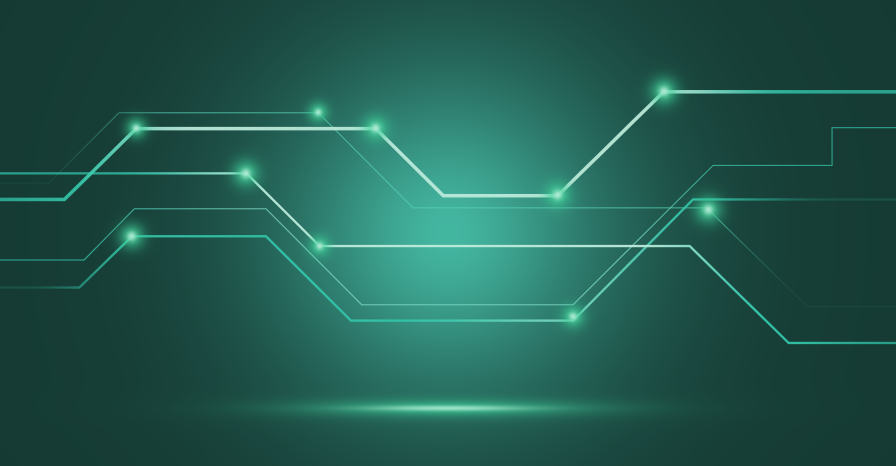
Write a Shadertoy shader that draws this background.

```glsl
// Glowing circuit traces over a teal radial backdrop, with a flat light pool below.
// Each trace is a distance to a bent line, filtered to coverage and tinted along x;
// glowing nodes sit on the bends. Units: hundredths of the canvas height.

#define EDGE_COLOR vec3(0.082, 0.228, 0.202)
#define CORE_COLOR vec3(0.265, 0.715, 0.63)
#define TEAL vec3(0.20, 0.78, 0.67)
#define PALE vec3(0.74, 0.92, 0.86)
#define GLOW_COLOR vec3(0.24, 0.82, 0.60)
#define BACKDROP_RADIUS 37.0
#define THICK 0.75
#define MEDIUM 0.50
#define THIN 0.24

float segment(vec2 p, vec2 a, vec2 b) {
    vec2 ab = b - a;
    float t = clamp(dot(p - a, ab) / max(dot(ab, ab), 1e-4), 0.0, 1.0);
    return length(p - a - ab * t);
}

float polyline(vec2 p, vec2 pts[8]) {
    float d = 1e4;
    for (int i = 0; i < 7; i++) d = min(d, segment(p, pts[i], pts[i + 1]));
    return d;
}

// Box-filtered coverage, also correct for lines narrower than a pixel
float coverage(float d, float width, float pixel) {
    float h = 0.5 * width;
    return max(min(d + 0.5 * pixel, h) - max(d - 0.5 * pixel, -h), 0.0) / pixel;
}

// Rises from a to b, falls from c to d
float band(float x, float a, float b, float c, float d) {
    return smoothstep(a, b, x) * (1.0 - smoothstep(c, d, x));
}

vec3 drawTrace(vec3 col, float cover, float opacity, float paleness) {
    return mix(col, mix(TEAL, PALE, paleness), cover * opacity);
}

// Flat pool of light with a white-hot middle
vec3 drawFloorGlow(vec3 col, vec2 p) {
    vec2 q = p - vec2(96.0, 12.4);
    float halo = exp(-2.2 * length(q / vec2(40.0, 3.0)));
    float body = exp(-dot(q / vec2(31.0, 1.7), q / vec2(31.0, 1.7)));
    float hot = exp(-dot(q / vec2(16.0, 0.55), q / vec2(16.0, 0.55)));
    col = mix(col, GLOW_COLOR, 0.45 * halo + 0.45 * body);
    return mix(col, PALE, 0.75 * hot);
}

vec3 drawNodes(vec3 col, vec2 p) {
    // x, y, radius
    vec3 nodes[10] = vec3[10](
        vec3(29.2, 72.5, 4.4), vec3(68.2, 75.9, 4.2), vec3(80.5, 72.5, 5.4),
        vec3(119.5, 58.2, 5.6), vec3(142.3, 80.4, 5.8), vec3(151.8, 55.0, 5.8),
        vec3(52.7, 62.8, 5.6), vec3(68.5, 47.2, 4.4), vec3(28.2, 49.3, 5.4),
        vec3(122.8, 32.1, 4.8));
    for (int i = 0; i < 10; i++) {
        float r = length(p - nodes[i].xy) / nodes[i].z;
        col = mix(col, GLOW_COLOR, 0.9 * exp(-3.6 * r * r) * (1.0 - 0.35 * min(r, 1.0)));
        col = mix(col, PALE, 0.85 * exp(-32.0 * r * r));
    }
    return col;
}

void mainImage(out vec4 fragColor, in vec2 fragCoord) {
    vec2 p = fragCoord / iResolution.xy * vec2(192.0, 100.0);
    float pixel = 100.0 / iResolution.y;
    float x = p.x;

    // Backdrop
    float r = length(p - vec2(96.0, 50.0)) / BACKDROP_RADIUS;
    vec3 col = mix(EDGE_COLOR, CORE_COLOR, exp(-pow(r, 1.7)));
    col = drawFloorGlow(col, p);

    // Trace distances, from left to right
    float upper = polyline(p, vec2[8](
        vec2(-2, 57.2), vec2(13.8, 57.2), vec2(29.2, 72.4), vec2(80.5, 72.4),
        vec2(95, 58), vec2(119.5, 58), vec2(142.2, 80.3), vec2(194, 80.3)));
    float hairUpper = polyline(p, vec2[8](
        vec2(-2, 60.7), vec2(10.4, 60.7), vec2(25.5, 75.8), vec2(68.2, 75.8),
        vec2(88.5, 55.4), vec2(151.4, 55.4), vec2(173, 34.2), vec2(194, 34.2)));
    float middle = polyline(p, vec2[8](
        vec2(-2, 62.8), vec2(52.8, 62.8), vec2(68.5, 47.2), vec2(147.8, 47.2),
        vec2(169, 26.4), vec2(194, 26.4), vec2(194, 26.4), vec2(194, 26.4)));
    float hairLower = polyline(p, vec2[8](
        vec2(-2, 44.2), vec2(18, 44.2), vec2(28.8, 55.2), vec2(57, 55.2),
        vec2(77.5, 34.6), vec2(122.8, 34.6), vec2(152.8, 64.5), vec2(178.3, 64.5)));
    vec2 step0 = vec2(178.3, 64.5), step1 = vec2(178.3, 72.6);
    hairLower = min(hairLower, segment(p, step0, step1));
    hairLower = min(hairLower, segment(p, step1, vec2(194, 72.6)));
    float lower = polyline(p, vec2[8](
        vec2(-2, 38.3), vec2(17, 38.3), vec2(28.3, 49.3), vec2(57, 49.3),
        vec2(75.2, 31.2), vec2(122.8, 31.2), vec2(148.5, 57.2), vec2(194, 57.2)));

    // Thin traces first, broad ones over them
    col = drawTrace(col, coverage(hairUpper, THIN, pixel),
        0.08 + 0.62 * band(x, 8.0, 40.0, 148.0, 170.0), 0.25);
    col = drawTrace(col, coverage(hairLower, THIN, pixel),
        0.75, 0.55 * band(x, 10.0, 60.0, 130.0, 160.0));
    col = drawTrace(col, coverage(lower, MEDIUM, pixel),
        0.15 + 0.75 * band(x, 5.0, 30.0, 146.0, 180.0), 0.5 * band(x, 85.0, 122.0, 123.0, 150.0));
    col = drawTrace(col, coverage(middle, MEDIUM, pixel),
        0.7 + 0.25 * band(x, 10.0, 50.0, 165.0, 192.0), band(x, 25.0, 60.0, 135.0, 165.0));
    col = drawTrace(col, coverage(upper, THICK, pixel),
        0.75 + 0.18 * band(x, 0.0, 20.0, 145.0, 185.0), band(x, 14.0, 42.0, 138.0, 170.0));

    col = drawNodes(col, p);
    fragColor = vec4(col, 1.0);
}
```
